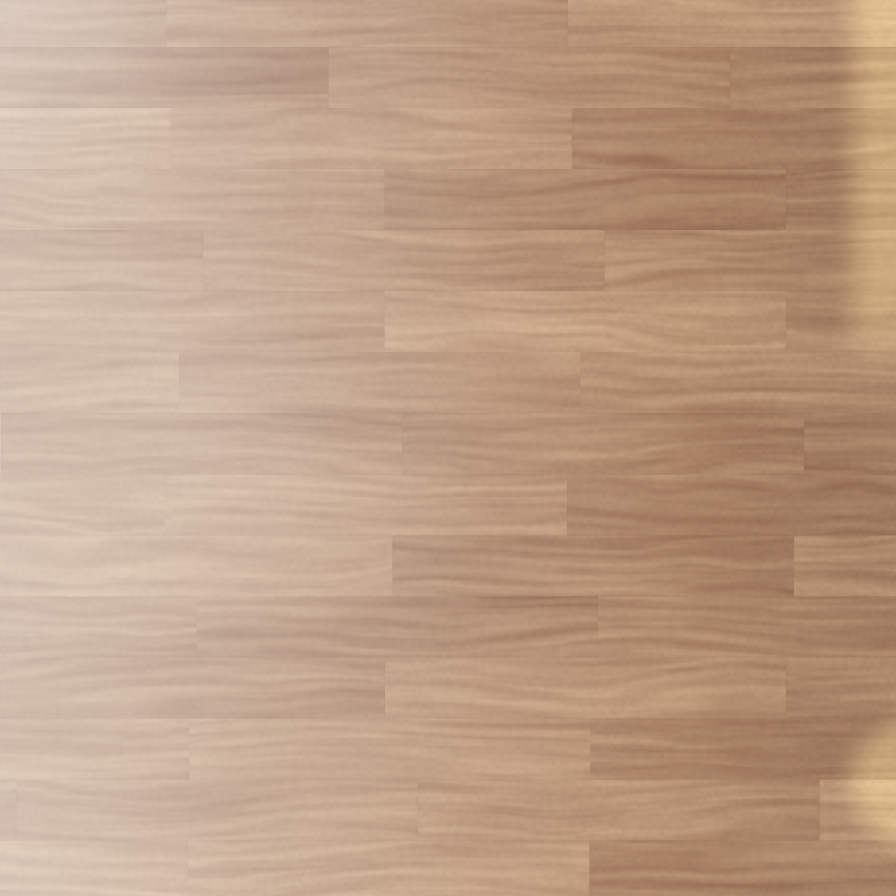
A Shadertoy shader for this texture:

```glsl
#define ROW_HEIGHT 0.0681
#define PLANK_LENGTH 0.448
#define ROW_SHIFT 0.006
#define STAGGER 0.22
#define JOINT_JITTER 0.13
#define SEAM_WIDTH 0.0013
#define SEAM_DEPTH 0.025
#define TONE_VARIATION 0.42
#define GRAIN_CONTRAST 1.25
#define MOTTLING 0.045
#define HAZE_STRENGTH 0.86

const vec3 DARK_WOOD = vec3(0.59, 0.425, 0.325);
const vec3 MID_WOOD = vec3(0.70, 0.545, 0.43);
const vec3 LIGHT_WOOD = vec3(0.79, 0.645, 0.515);
const vec3 HAZE = vec3(0.87, 0.815, 0.775);
const vec3 SUNLIGHT = vec3(0.91, 0.77, 0.57);

float hash(vec2 p) {
    vec3 q = fract(vec3(p.xyx) * 0.1031);
    q += dot(q, q.yzx + 33.33);
    return fract((q.x + q.y) * q.z);
}

float noise(vec2 p) {
    vec2 i = floor(p), f = fract(p);
    f = f * f * (3.0 - 2.0 * f);
    return mix(mix(hash(i), hash(i + vec2(1, 0)), f.x),
               mix(hash(i + vec2(0, 1)), hash(i + vec2(1, 1)), f.x), f.y);
}

float fbm(vec2 p) {
    float sum = 0.0, amplitude = 0.5;
    for (int i = 0; i < 4; i++) {
        sum += amplitude * noise(p);
        p = p * vec2(1.7, 2.1) + 17.3;
        amplitude *= 0.55;
    }
    return sum / 1.01;
}

// Wavy growth bands, long streaks and fine fibres; 0 is dark, 1 is light
float woodGrain(vec2 uv, float across, vec2 seed) {
    vec2 p = vec2(uv.x, across) + seed;
    float warp = noise(p * vec2(4.5, 1.2)) + 0.30 * noise(p * vec2(14.0, 2.5));
    float bands = 0.5 + 0.5 * sin(6.2832 * (across * 3.6 + 2.0 * warp));
    float streaks = fbm(vec2(p.x * 3.5, p.y * 5.0 + 1.8 * warp));
    float fibres = noise(vec2(p.x * 20.0, p.y * 15.0 + 3.0 * warp));
    float patches = noise(p * vec2(5.0, 1.6) + 41.0);
    return 0.13 * bands + 0.48 * streaks + 0.18 * fibres + 0.21 * patches;
}

vec3 floorboards(vec2 uv) {
    // Staggered rows of planks
    float rowPos = (uv.y + ROW_SHIFT) / ROW_HEIGHT;
    float row = floor(rowPos);
    float offset = 0.20 + STAGGER * mod(row, 2.0)
                 + JOINT_JITTER * (hash(vec2(row, 7.0)) - 0.5);
    float plankPos = (uv.x - offset) / PLANK_LENGTH;
    vec2 plank = vec2(floor(plankPos) + 5.0, row);
    vec2 inPlank = fract(vec2(plankPos, rowPos));

    // Grain and tone differ from plank to plank
    vec2 seed = 60.0 * vec2(hash(plank + 3.0), hash(plank + 19.0));
    float grain = woodGrain(uv, inPlank.y, seed);
    float tone = 0.55 + TONE_VARIATION * (hash(plank + 31.0) - 0.5)
               + GRAIN_CONTRAST * (grain - 0.5);
    vec3 color = mix(DARK_WOOD, LIGHT_WOOD, clamp(tone, -0.15, 1.2));

    // Faint seams around each plank
    vec2 edge = min(inPlank, 1.0 - inPlank) * vec2(PLANK_LENGTH, ROW_HEIGHT);
    vec2 seam = 1.0 - smoothstep(vec2(0.0), vec2(SEAM_WIDTH), edge);
    color *= 1.0 - SEAM_DEPTH * max(seam.x, seam.y);

    // Tiny surface mottling
    return color * (1.0 + MOTTLING * (noise(uv * 230.0) - 0.5));
}

vec3 lighting(vec3 color, vec2 uv) {
    // Pale window haze from the left, with the grain still showing through
    float haze = HAZE_STRENGTH * (1.0 - smoothstep(-0.08, 0.84, uv.x));
    haze *= mix(0.82, 1.0, smoothstep(0.0, 0.35, uv.y));
    haze *= 0.87 + 0.26 * noise(uv * vec2(3.0, 4.0) + 8.0);
    color = mix(color, HAZE + 0.45 * (color - MID_WOOD), haze);

    // Shade deepens toward the right
    color *= 1.0 - 0.05 * smoothstep(0.65, 0.95, uv.x);

    // Warm sun patches along the right edge
    float upper = smoothstep(0.925, 0.98, uv.x)
                * smoothstep(0.57, 0.68, uv.y);
    vec2 spot = (uv - vec2(1.03, 0.125)) / vec2(0.10, 0.09);
    float lower = 1.0 - smoothstep(0.55, 1.05, length(spot));
    vec3 sunlit = SUNLIGHT + 0.9 * (color - MID_WOOD);
    return mix(color, sunlit, 0.72 * max(upper, lower));
}

void mainImage(out vec4 fragColor, in vec2 fragCoord) {
    // Four samples per pixel smooth the plank edges
    vec3 color = vec3(0.0);
    for (int i = 0; i < 4; i++) {
        vec2 jitter = vec2(i % 2, i / 2) * 0.5 - 0.25;
        vec2 uv = (fragCoord + jitter) / iResolution.xy;
        color += 0.25 * lighting(floorboards(uv), uv);
    }
    fragColor = vec4(color, 1.0);
}
```
